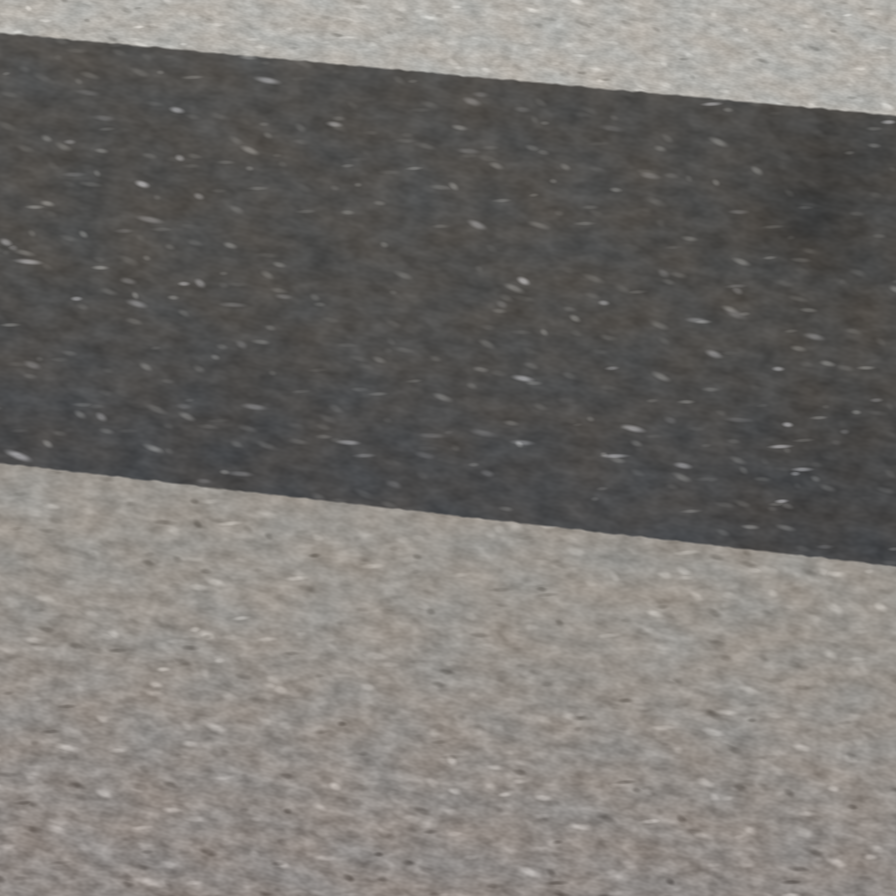
Give the GLSL for this texture, as a Shadertoy shader.

```glsl
vec2 hash2(vec2 p) {
    vec3 q = fract(p.xyx * vec3(0.1031, 0.1030, 0.0973));
    q += dot(q, q.yzx + 33.33);
    return fract((q.xx + q.yz) * q.zy);
}

float gradientDot(vec2 cell, vec2 offset) {
    float angle = 6.2832 * hash2(cell).x;
    return dot(vec2(cos(angle), sin(angle)), offset);
}

float gradientNoise(vec2 p) {
    vec2 i = floor(p), f = fract(p);
    vec2 u = f * f * f * (f * (f * 6.0 - 15.0) + 10.0);
    vec2 e = vec2(1.0, 0.0);
    float low = mix(gradientDot(i, f), gradientDot(i + e, f - e), u.x);
    float high = mix(gradientDot(i + e.yx, f - e.yx),
                     gradientDot(i + 1.0, f - 1.0), u.x);
    return mix(low, high, u.y);
}

float fbm(vec2 p, int octaves) {
    float sum = 0.0, amp = 1.0;
    for (int i = 0; i < octaves; i++) {
        sum += amp * gradientNoise(p);
        p = mat2(1.9, 0.25, -0.25, 1.9) * p + 17.3;
        amp *= 0.65;
    }
    return sum;
}

// Soft tilted chips, one candidate per cell; few reach full strength
float flecks(vec2 p, float density, float seed) {
    vec2 cell = floor(p);
    float result = 0.0;
    for (int y = -1; y <= 1; y++)
    for (int x = -1; x <= 1; x++) {
        vec2 id = cell + vec2(x, y);
        vec2 place = hash2(id + seed);
        vec2 kind = hash2(id + seed + 71.7);
        vec2 shape = hash2(id + seed + 139.1);
        vec2 d = p - id - place;
        d.y += d.x * (shape.x - 0.4) * 0.9;
        d /= vec2(mix(0.22, 0.6, shape.y), mix(0.2, 0.42, shape.x));
        float strength = step(kind.x, density) * mix(0.25, 1.0, kind.y * kind.y);
        result = max(result, strength * smoothstep(1.0, 0.15, length(d)));
    }
    return result;
}

// Straight edge through two heights at the left and right sides
float above(vec2 uv, float left, float right, float wobble, float soft) {
    return smoothstep(-soft, soft, uv.y - mix(left, right, uv.x) + wobble);
}

vec3 paleStone(vec2 p, vec3 base, vec2 grain, float contrast) {
    float mottling = fbm(p * grain, 3);
    float light = flecks(p * grain * 0.85, 0.32, 5.0);
    float dark = flecks(p * grain * 0.95, 0.25, 43.0);
    float warmth = gradientNoise(p * grain * 0.4 + 9.0);
    vec3 col = base + contrast * (0.105 * mottling + 0.15 * light - 0.14 * dark);
    return col + vec3(0.02, 0.0, -0.015) * warmth;
}

vec3 darkStone(vec2 p, vec3 base) {
    float clouds = fbm(p * vec2(6.0, 9.0), 2);
    float mottling = fbm(p * vec2(32.0, 62.0), 3);
    float chips = flecks(p * vec2(38.0, 74.0), 0.26, 11.0);
    float sparks = flecks(p * vec2(30.0, 66.0) + 3.7, 0.07, 87.0);
    float patches = smoothstep(-0.5, 0.5, gradientNoise(p * 9.0 + 31.0));
    float tint = gradientNoise(p * vec2(16.0, 26.0) + 50.0);
    vec3 col = base + 0.018 * clouds + 0.052 * mottling;
    col += vec3(0.2, 0.2, 0.195) * chips * mix(0.5, 1.0, patches);
    col += vec3(0.33, 0.33, 0.34) * sparks;
    return col + vec3(0.018, 0.002, -0.014) * tint;
}

void mainImage(out vec4 fragColor, in vec2 fragCoord) {
    vec2 uv = fragCoord / iResolution.xy;
    float soft = max(0.0018, 0.8 / iResolution.y);

    // Grain follows the slope of the bands
    vec2 p = vec2(uv.x, uv.y + 0.105 * uv.x);
    float wobble = 0.0016 * fbm(vec2(uv.x * 55.0, 2.0), 2);

    // Lower pale floor, a little darker toward the bottom left
    vec3 lowerBase = mix(vec3(0.55, 0.525, 0.51), vec3(0.598, 0.58, 0.555),
                         smoothstep(0.0, 0.45, p.y));
    lowerBase += 0.012 * fbm(p * vec2(5.0, 8.0), 2);
    float contrast = mix(1.15, 0.8, smoothstep(0.0, 0.5, p.y));
    vec3 lower = paleStone(p, lowerBase, vec2(38.0, 70.0), contrast);

    // Dark band, neutral below and slightly warmer above
    vec3 bandBase = mix(vec3(0.287, 0.287, 0.29), vec3(0.315, 0.309, 0.30),
                        smoothstep(0.45, 0.75, p.y));
    bandBase -= 0.015 * smoothstep(0.6, 1.0, uv.x);
    vec3 band = darkStone(p, bandBase);
    float smudge = exp(-dot((uv - vec2(0.91, 0.77)) * vec2(20.0, 15.0),
                            (uv - vec2(0.91, 0.77)) * vec2(20.0, 15.0)));
    band *= 1.0 - 0.2 * smudge;

    // Bright upper floor with finer grain
    vec3 upper = paleStone(p + 7.0, vec3(0.695, 0.685, 0.663),
                           vec2(52.0, 105.0), 0.85);

    float lowerEdge = above(uv, 0.483, 0.368, wobble, soft);
    float upperEdge = above(uv, 0.963, 0.871, wobble, soft);
    vec3 col = mix(lower, band, lowerEdge);
    col = mix(col, upper, upperEdge);
    fragColor = vec4(clamp(col, 0.0, 1.0), 1.0);
}
```
